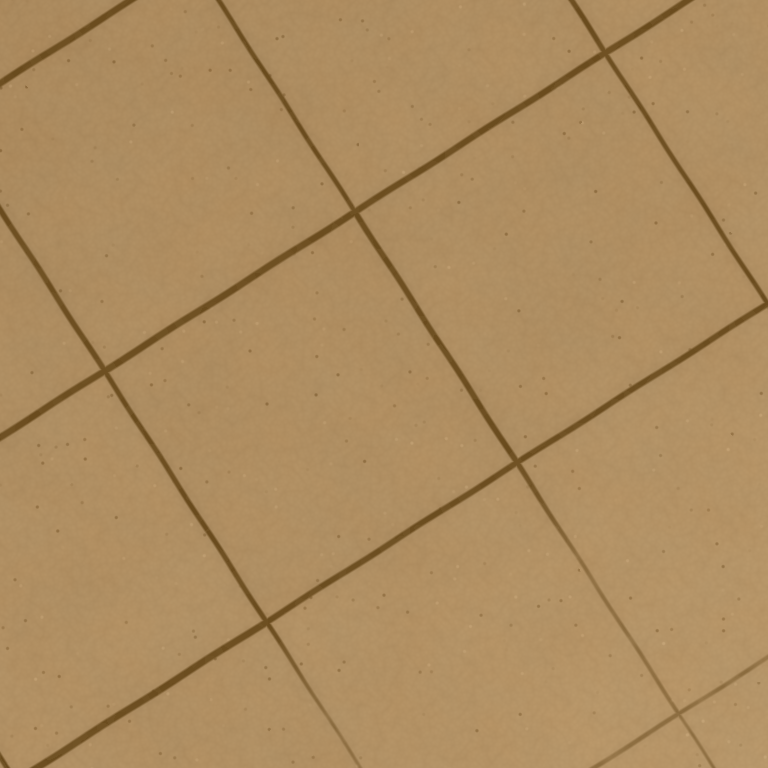
Write a WebGL 2 fragment shader that draws this texture.

```glsl
#version 300 es
precision highp float;
// Tan floor tiles on a slanted square grid, with dark brown grooves that wear
// thin toward the lower right. A skewed lattice gives the tiles and joints;
// cellular noise and layered sines give the grain, specks and mottling.
uniform vec2 u_resolution;
out vec4 outColor;

float hash(vec2 p) {
  vec3 q = fract(p.xyx * vec3(0.1031, 0.1030, 0.0973));
  q += dot(q, q.yzx + 33.33);
  return fract((q.x + q.y) * q.z);
}

// Nearest feature point: x = distance, y = random value of its cell
vec2 cellular(vec2 p) {
  vec2 cell = floor(p), nearest = vec2(9.0, 0.0);
  for (int j = -1; j <= 1; j++)
    for (int i = -1; i <= 1; i++) {
      vec2 c = cell + vec2(i, j);
      vec2 point = c + vec2(hash(c), hash(c + 71.7));
      float d = length(p - point);
      if (d < nearest.x) nearest = vec2(d, hash(c + 153.1));
    }
  return nearest;
}

// Slow blotches from sines that bend one another
float mottle(vec2 p) {
  float sum = 0.0, amp = 0.5;
  for (int i = 0; i < 4; i++) {
    sum += amp * sin(p.x + 1.7 * sin(p.y * 0.8)) * sin(p.y + 1.3 * sin(p.x * 0.7));
    p = mat2(1.5, 1.1, -1.1, 1.5) * p + 2.3;
    amp *= 0.6;
  }
  return sum;
}

// Coverage of a soft-edged groove at distance d from its centre
float groove(float d, float halfWidth, float pixel) {
  float soft = max(0.0019, pixel);
  return 1.0 - smoothstep(halfWidth - soft, halfWidth + soft, d);
}

void main() {
  vec2 p = gl_FragCoord.xy / u_resolution;
  float pixel = 1.0 / min(u_resolution.x, u_resolution.y);

  // Lattice coordinates: whole numbers fall on the joints
  vec2 along = vec2(0.3262, 0.2070), down = vec2(0.2109, -0.3268);
  vec2 grid = inverse(mat2(along, down)) * (p - vec2(0.4622, 0.7240));
  vec2 tile = floor(grid), line = round(grid);
  vec2 offset = (grid - line) * vec2(length(along), length(down));
  offset += 0.0005 * vec2(sin(grid.y * 17.0 + line.x), sin(grid.x * 15.0 + line.y));

  // Tile face: broad light, tone per tile, blotches and fine grain
  float light = 0.43 + 0.30 * (p.x - 0.5) - 0.32 * (p.y - 0.5);
  light += 0.25 * smoothstep(0.55, 1.3, p.x + 0.3 - p.y);
  light += 0.14 * (hash(tile + 20.0) - 0.5) + 0.16 * mottle(p * 17.0);
  vec2 coarse = cellular(p * 75.0 + 0.4 * sin(p.yx * 130.0));
  vec2 fine = cellular(p * 170.0);
  light += 0.35 * (0.48 - coarse.x) + 0.28 * (0.48 - fine.x);
  vec3 color = mix(vec3(0.665, 0.535, 0.362), vec3(0.718, 0.588, 0.410), light);
  color += vec3(0.006, -0.002, -0.007) * mottle(p * 31.0 + 5.0);

  // Sparse dark and pale specks
  vec2 speck = cellular(p * 62.0 + 9.0);
  float dot_ = 1.0 - smoothstep(0.05, 0.20, speck.x);
  color -= 0.12 * dot_ * smoothstep(0.90, 1.0, speck.y);
  color += 0.05 * dot_ * (1.0 - smoothstep(0.0, 0.06, speck.y));

  // Grooves: each segment has its own width, and wear fades the far rows
  float wear = smoothstep(0.95, 1.45, grid.y);
  float columnWidth = 0.0029 + 0.0009 * hash(vec2(line.x, tile.y) + 40.0);
  float rowWidth = 0.0037 + 0.0009 * hash(vec2(tile.x, line.y) + 60.0);
  float patchy = 0.88 + 0.12 * sin(p.x * 90.0 + 3.0 * sin(p.y * 57.0));
  vec2 cover = vec2(groove(abs(offset.x), columnWidth - 0.0009 * wear, pixel),
                    groove(abs(offset.y), rowWidth - 0.0016 * wear, pixel));
  cover *= 1.0 - wear * (1.0 - 0.55 * patchy);
  float joint = max(cover.x, cover.y);

  // Faint shade beside the joints, then the groove itself
  float near = min(abs(offset.x), abs(offset.y));
  color *= 1.0 - 0.06 * (1.0 - 0.6 * wear) * exp(-near * 160.0);
  vec3 grooveColor = vec3(0.42, 0.30, 0.12) + 0.03 * (coarse.y - 0.5);
  color = mix(color, grooveColor, 0.97 * joint);

  outColor = vec4(color, 1.0);
}
```
